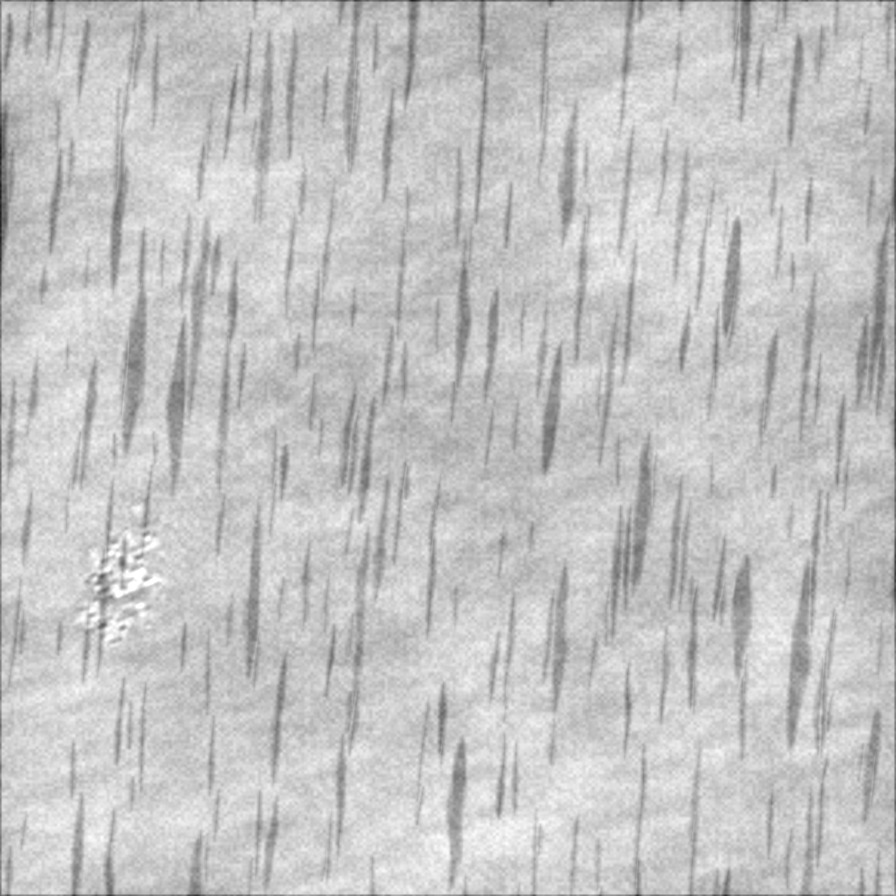
A Shadertoy shader for this texture:

```glsl
// Pale grey grainy sheet with steep dark tapering streaks and one small rough patch.

float hash(vec2 p) {
    return fract(sin(dot(p, vec2(127.1, 311.7))) * 43758.5453);
}

float noise(vec2 p) {
    vec2 i = floor(p), f = fract(p);
    f = f * f * (3.0 - 2.0 * f);
    return mix(mix(hash(i), hash(i + vec2(1, 0)), f.x),
               mix(hash(i + vec2(0, 1)), hash(i + vec2(1, 1)), f.x), f.y);
}

// Darkness of one scattered layer; size is the largest half width and half length.
float streaks(vec2 uv, vec2 cell, vec2 size, float density, float seed) {
    vec2 home = floor(uv / cell);
    float dark = 0.0;
    for (int y = -1; y <= 1; y++)
    for (int x = -1; x <= 1; x++) {
        vec2 id = home + vec2(x, y);
        vec2 key = id + seed;
        if (hash(key + 3.3) > density) continue;
        vec2 centre = (id + vec2(hash(key), hash(key + 7.7))) * cell;
        vec2 d = uv - centre;
        float halfLength = size.y * mix(0.5, 1.0, hash(key + 13.1));
        float halfWidth = size.x * mix(0.55, 1.0, hash(key + 19.9));
        float t = d.y / halfLength;

        // Lean to the right, with a slight bend and ragged sides
        d.x -= d.y * mix(0.03, 0.12, hash(key + 23.5));
        d.x += 0.004 * (noise(vec2(uv.y * 25.0, hash(key) * 90.0)) - 0.5);
        float ragged = 0.6 + 0.8 * noise(vec2(uv.x * 130.0, uv.y * 20.0) + seed);

        // Fattest off centre, drawn out into thin tails
        float belly = mix(-0.4, 0.4, hash(key + 41.3));
        float along = (t - belly) / (t > belly ? 1.0 - belly : 1.0 + belly);
        float taper = pow(max(1.0 - abs(along), 0.0), 0.55);
        float edge = abs(d.x) - halfWidth * taper * ragged;
        float body = 1.0 - smoothstep(-0.0045, 0.0035, edge);
        body *= smoothstep(0.0, 0.4, taper);
        dark = max(dark, body * mix(0.65, 1.0, hash(key + 31.7)));
    }
    return dark;
}

void mainImage(out vec4 fragColor, in vec2 fragCoord) {
    vec2 uv = fragCoord / iResolution.xy;

    // Soft cloudy ground with faint, nearly level fibres
    float grey = 0.81;
    grey += 0.11 * (noise(uv * 4.0 + 2.0) - 0.5);
    grey += 0.09 * (noise(uv * vec2(9.0, 14.0) + 5.0) - 0.5);
    vec2 fibre = vec2(uv.x, uv.y - 0.25 * uv.x);
    grey += 0.10 * (noise(fibre * vec2(20.0, 48.0)) - 0.5);
    grey += 0.07 * (noise(fibre * vec2(50.0, 90.0) + 9.0) - 0.5);

    // Broad, long, medium and hairline streaks
    float dark = 0.28 * streaks(uv, vec2(0.17, 0.20), vec2(0.0115, 0.125), 0.72, 11.0);
    dark = max(dark, 0.29 * streaks(uv, vec2(0.12, 0.15), vec2(0.0064, 0.10), 0.75, 47.0));
    dark = max(dark, 0.28 * streaks(uv, vec2(0.08, 0.11), vec2(0.0048, 0.068), 0.72, 83.0));
    dark = max(dark, 0.23 * streaks(uv, vec2(0.065, 0.075), vec2(0.004, 0.038), 0.6, 29.0));
    grey -= dark * (0.85 + 0.3 * noise(uv * vec2(100.0, 30.0)));

    // Rough patch of bright and dark flecks
    vec2 p = uv - vec2(0.137, 0.355);
    p.x -= 0.3 * p.y;
    float reach = length(p / vec2(0.05, 0.083)) + 0.7 * (noise(uv * 60.0) - 0.5);
    float patchMask = 1.0 - smoothstep(0.5, 1.05, reach);
    vec2 fleck = vec2(uv.x + 0.4 * uv.y, uv.y - 0.4 * uv.x);
    grey += patchMask * (0.55 * (noise(fleck * vec2(105.0, 180.0)) - 0.5) + 0.05);

    // Fine grain
    grey += 0.10 * (noise(uv * 290.0) - 0.5);
    grey += 0.075 * (noise(uv.yx * 210.0 + 31.0) - 0.5);

    // Darker rim
    vec2 inset = min(uv, 1.0 - uv);
    float rim = min(inset.x, inset.y);
    grey -= 0.07 * exp(-rim * 35.0);
    grey -= 0.25 * (1.0 - smoothstep(0.0005, 0.003, rim));

    fragColor = vec4(vec3(clamp(grey, 0.0, 1.0)), 1.0);
}
```
